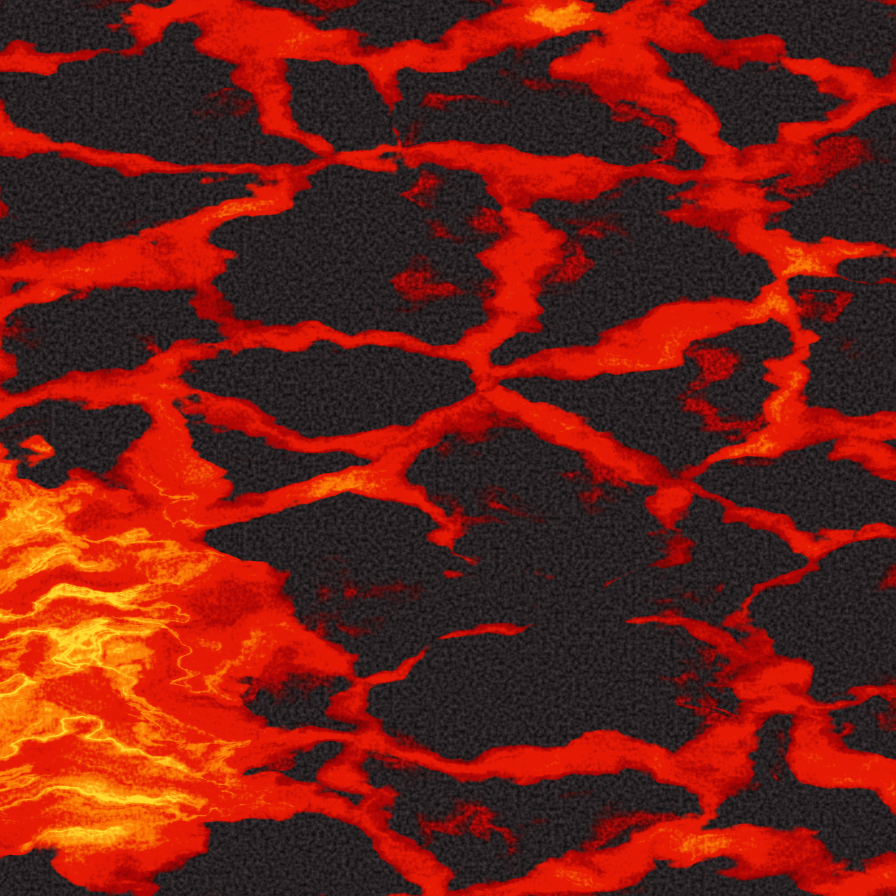
A three.js fragment shader for this texture:

```glsl
varying vec2 vUv;

const vec2 PLATE_COUNT = vec2(3.8, 7.5);
const float PLATE_WARP = 0.42;
const float VEIN_WIDTH = 0.095;
const float VEIN_VARIATION = 0.16;
const float EDGE_RAGGEDNESS = 0.14;
const vec2 POOL_CENTER = vec2(0.02, 0.27);
const vec2 POOL_STRETCH = vec2(1.0, 1.3);
const float POOL_RADIUS = 0.40;
const vec2 STREAK_SCALE = vec2(7.0, 17.0);
const float GRAIN_SCALE = 210.0;
const vec3 ROCK = vec3(0.150, 0.128, 0.134);
const vec3 EMBER = vec3(0.22, 0.03, 0.03);
const vec3 DARK_RED = vec3(0.45, 0.02, 0.02);
const vec3 DEEP_RED = vec3(0.68, 0.02, 0.02);
const vec3 HOT_RED = vec3(0.90, 0.10, 0.02);
const vec3 ORANGE = vec3(0.98, 0.48, 0.02);
const vec3 YELLOW = vec3(1.0, 0.85, 0.18);

vec2 hash2(vec2 p) {
  vec3 q = fract(vec3(p.xyx) * vec3(0.1031, 0.1030, 0.0973));
  q += dot(q, q.yzx + 33.33);
  return fract((q.xx + q.yz) * q.zy);
}

float cornerSlope(vec2 cell, vec2 offset) {
  float angle = 6.2832 * hash2(cell).x;
  return dot(vec2(cos(angle), sin(angle)), offset);
}

float gradientNoise(vec2 p) {
  vec2 i = floor(p), f = fract(p);
  vec2 u = f * f * f * (f * (f * 6.0 - 15.0) + 10.0);
  vec2 e = vec2(1.0, 0.0);
  float low = mix(cornerSlope(i, f), cornerSlope(i + e, f - e), u.x);
  float high = mix(cornerSlope(i + e.yx, f - e.yx), cornerSlope(i + 1.0, f - 1.0), u.x);
  return mix(low, high, u.y);
}

float fbm(vec2 p) {
  float sum = 0.0, amplitude = 1.0;
  for (int i = 0; i < 5; i++) {
    sum += amplitude * gradientNoise(p);
    p = p * 2.03 + vec2(17.3, 9.1);
    amplitude *= 0.52;
  }
  return sum;
}

// Distance to the nearest border between Voronoi plates
float plateBorder(vec2 p) {
  vec2 cell = floor(p), f = fract(p);
  vec2 nearest = vec2(0.0);
  float best = 8.0;
  for (int y = -1; y <= 1; y++)
    for (int x = -1; x <= 1; x++) {
      vec2 g = vec2(float(x), float(y));
      vec2 r = g + hash2(cell + g + 40.0) - f;
      if (dot(r, r) < best) { best = dot(r, r); nearest = r; }
    }
  float border = 8.0;
  for (int y = -2; y <= 2; y++)
    for (int x = -2; x <= 2; x++) {
      vec2 g = vec2(float(x), float(y));
      vec2 r = g + hash2(cell + g + 40.0) - f;
      vec2 gap = r - nearest;
      if (dot(gap, gap) > 0.0001)
        border = min(border, dot(0.5 * (r + nearest), normalize(gap)));
    }
  return border;
}

vec3 lavaColor(float heat) {
  vec3 color = mix(EMBER, DARK_RED, smoothstep(0.0, 0.25, heat));
  color = mix(color, DEEP_RED, smoothstep(0.22, 0.45, heat));
  color = mix(color, HOT_RED, smoothstep(0.45, 0.72, heat));
  color = mix(color, ORANGE, smoothstep(0.80, 1.08, heat));
  return mix(color, YELLOW, smoothstep(1.05, 1.4, heat));
}

void main() {
  vec2 p = vUv * PLATE_COUNT;
  vec2 warp = vec2(fbm(p * 0.9 + 3.0), fbm(p * 0.9 + 51.0));
  float grain = gradientNoise(vUv * GRAIN_SCALE) + 0.6 * gradientNoise(vUv * GRAIN_SCALE * 1.7 + 5.0);

  // Open pool and veins between plates
  float poolDistance = length((vUv - POOL_CENTER) * POOL_STRETCH) + 0.10 * warp.x;
  float pool = 1.0 - smoothstep(0.1, POOL_RADIUS, poolDistance);
  float width = VEIN_WIDTH + VEIN_VARIATION * gradientNoise(p * 0.6 + 23.0) + 0.5 * pool;
  float crust = plateBorder(p + PLATE_WARP * warp) - width + EDGE_RAGGEDNESS * fbm(p * 2.2 + 11.0);

  // Flowing lava with bright filaments
  vec2 flow = vUv * STREAK_SCALE + 1.3 * warp;
  float streak = fbm(flow);
  float filament = pow(1.0 - min(abs(fbm(flow * 0.8 + 31.0)) * 1.8, 1.0), 3.0);
  float hotSpot = smoothstep(0.12, 0.5, gradientNoise(vUv * vec2(4.0, 7.0) + 8.0));
  float heat = 0.38 + 0.24 * smoothstep(0.0, 0.09, -crust) + 0.32 * streak;
  heat += 0.14 * filament + 0.22 * hotSpot + pool * (0.14 + 0.42 * filament) + 0.13 * grain;

  // Grainy rock with smouldering rings
  float ring = 1.0 - smoothstep(0.03, 0.16, abs(fbm(p * 1.1 + 0.4 * warp + 67.0) - 0.26));
  float ember = ring * smoothstep(-0.25, 0.25, fbm(p * 2.4 + 90.0));
  vec3 rock = ROCK * (1.0 + 0.85 * grain);
  vec3 emberColor = lavaColor(0.4 * ember + 0.2 * streak) * (1.0 + 0.5 * grain);
  rock = mix(rock, emberColor, 0.9 * ember);

  vec3 color = mix(lavaColor(heat), rock, smoothstep(-0.015, 0.02, crust));
  gl_FragColor = vec4(clamp(color, 0.0, 1.0), 1.0);
}
```
